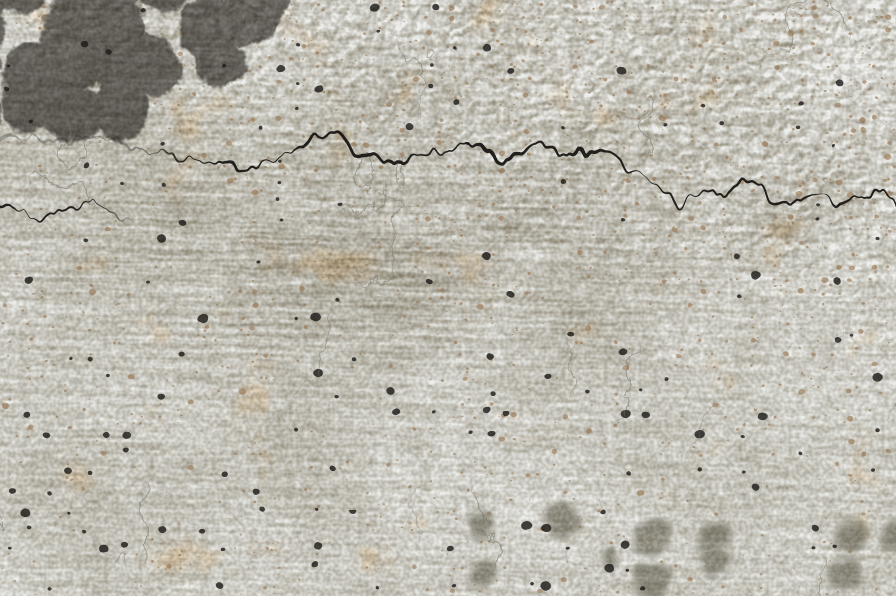
This texture is drawn by a Shadertoy shader. Its source:

```glsl
#define PALE vec3(0.87, 0.87, 0.85)
#define DUSTY vec3(0.62, 0.60, 0.54)
#define DAMP vec3(0.37, 0.36, 0.335)
#define MOSS vec3(0.45, 0.44, 0.38)
#define RUST vec3(0.58, 0.44, 0.29)
#define SOOT vec3(0.10, 0.09, 0.08)
#define BASE_TONE 0.79
#define BRUSH_CONTRAST 0.14
#define GRAIN_CONTRAST 0.17
#define CRACK_WIDTH 0.0026
#define BLOB_SCALE 13.0

vec2 hash2(vec2 p) {
    vec3 q = fract(p.xyx * vec3(0.1031, 0.1030, 0.0973));
    q += dot(q, q.yzx + 33.33);
    return fract((q.xx + q.yz) * q.zy);
}

float cornerDot(vec2 cell, vec2 offset) {
    float angle = 6.2832 * hash2(cell).x;
    return dot(vec2(cos(angle), sin(angle)), offset);
}

float gradientNoise(vec2 p) {
    vec2 i = floor(p), f = fract(p);
    vec2 u = f * f * f * (f * (f * 6.0 - 15.0) + 10.0);
    vec2 e = vec2(1.0, 0.0);
    return mix(mix(cornerDot(i, f), cornerDot(i + e, f - e), u.x),
               mix(cornerDot(i + e.yx, f - e.yx), cornerDot(i + 1.0, f - 1.0), u.x), u.y);
}

float fbm(vec2 p) {
    float sum = 0.0, amp = 1.0;
    for (int i = 0; i < 4; i++) {
        sum += amp * gradientNoise(p);
        p = p * 2.03 + 17.3;
        amp *= 0.55;
    }
    return sum;
}

// Jagged height of a crack along x
float crackHeight(float x, float seed) {
    float bend = 0.03 * exp(-pow((x - 0.55) / 0.06, 2.0)) - 0.075 * smoothstep(0.9, 1.25, x);
    return bend + 0.05 * fbm(vec2(x * 9.0, seed)) + 0.007 * gradientNoise(vec2(x * 85.0, seed));
}

float crack(vec2 p, float level, float seed, float width, float px) {
    float h = 0.002;
    float slope = (crackHeight(p.x + h, seed) - crackHeight(p.x - h, seed)) / (2.0 * h);
    float d = abs(p.y - level - crackHeight(p.x, seed)) / sqrt(1.0 + slope * slope);
    return clamp((width - d) / px + 0.5, 0.0, 1.0);
}

// Scattered small round pits, one per chosen cell
float specks(vec2 p, float scale, float density, float px) {
    vec2 q = p * scale, cell = floor(q);
    vec2 place = hash2(cell + scale), kind = hash2(cell + scale + 57.0);
    float radius = mix(0.08, 0.24, kind.y * kind.y);
    float d = length((fract(q) - mix(vec2(0.3), vec2(0.7), place)) * vec2(0.85, 1.0)) - radius;
    return step(kind.x, density) * (1.0 - smoothstep(-0.6, 0.6, d / (px * scale)));
}

// Blots: x is the merged damp patch at top left, y the loose spots at the bottom
vec2 blots(vec2 p) {
    vec2 q = p * BLOB_SCALE, mask = vec2(0.0);
    for (int k = 0; k < 9; k++) {
        vec2 cell = floor(q) + vec2(k % 3, k / 3) - 1.0;
        vec2 kind = hash2(cell + 91.0);
        vec2 centre = cell + 0.5 + 0.6 * (hash2(cell + 7.0) - 0.5);
        vec2 c = centre / BLOB_SCALE;
        float d = length(q - centre);
        float damp = step(c.x, 0.47) * step(0.76 + 0.2 * c.x, c.y) * step(kind.x, 0.95);
        float spot = step(0.78, c.x) * step(c.y, 0.07 + 0.13 * kind.y) * step(kind.x, 0.65);
        mask.x = max(mask.x, damp * (1.0 - smoothstep(-0.05, 0.05, d - mix(0.56, 0.76, kind.y))));
        mask.y = max(mask.y, spot * (1.0 - smoothstep(-0.17, 0.12, d - mix(0.2, 0.42, kind.y))));
    }
    return mask;
}

void mainImage(out vec4 fragColor, in vec2 fragCoord) {
    float px = 1.0 / iResolution.y;
    vec2 p = fragCoord * px;
    vec2 wobble = vec2(fbm(p * 22.0), fbm(p * 22.0 + 40.0));

    // Brushed rows, sand grain and raised crust
    vec2 rows = vec2(p.x, p.y + 0.025 * p.x + 0.002 * wobble.y);
    float brush = gradientNoise(rows * vec2(5.0, 115.0)) + 0.7 * gradientNoise(rows * vec2(14.0, 190.0));
    float grain = gradientNoise(p * 155.0) + 0.7 * gradientNoise(p * vec2(65.0, 85.0));
    vec2 bump = p * vec2(55.0, 75.0) + wobble;
    float relief = gradientNoise(bump) - gradientNoise(bump + vec2(-0.25, 0.35));
    float rough = smoothstep(0.45, 0.95, p.y + 0.3 * (p.x - 0.75));

    // Broad dirt and wear
    float cloud = fbm(p * 3.2 + 5.0);
    float dirt = exp(-dot((p - vec2(0.55, 0.58)) * vec2(1.7, 4.5), (p - vec2(0.55, 0.58)) * vec2(1.7, 4.5)));
    float tone = BASE_TONE - 0.085 * dirt + 0.07 * cloud + 0.035 * wobble.x;
    tone += BRUSH_CONTRAST * brush * (0.6 + 0.5 * dirt) + GRAIN_CONTRAST * grain * 0.8;
    tone += 0.2 * rough * relief;
    vec3 col = mix(DUSTY, PALE, clamp((tone - 0.62) / 0.25, -0.8, 1.25));

    // Ochre bloom and rusty pits
    float bloom = smoothstep(0.3, 0.85, fbm(p * 8.0 + 71.0));
    col = mix(col, col * vec3(1.0, 0.90, 0.76), 0.65 * bloom);
    vec2 pitted = p + 0.003 * wobble;
    float rustShare = clamp(0.07 + 0.13 * rough + 0.25 * bloom + 0.1 * cloud, 0.0, 0.5);
    float rust = max(specks(pitted, 48.0, rustShare, px), specks(pitted, 95.0, rustShare * 0.8, px));
    col = mix(col, RUST, 0.6 * rust);

    // Damp patch and mossy spots
    vec2 blot = blots(p + 0.012 * wobble);
    vec3 texture1 = vec3((tone - BASE_TONE) * 0.55);
    col = mix(col, DAMP + texture1 + 0.06 * rust * RUST, 0.95 * blot.x);
    col = mix(col, MOSS + texture1, blot.y * clamp(0.72 + 0.6 * grain, 0.2, 0.95));
    col = mix(col, SOOT, 0.8 * specks(pitted, 31.0, 0.07 + 0.05 * (1.0 - p.y), px));

    // Hairlines, then the open cracks
    float vein = fbm(p * vec2(5.0, 3.0) + 0.06 * wobble);
    float veinEdge = abs(vein) / max(length(vec2(dFdx(vein), dFdy(vein))), 0.0001);
    float hairline = (1.0 - smoothstep(0.2, 1.0, veinEdge)) * smoothstep(0.1, 0.4, gradientNoise(p * 4.0 + 31.0));
    col = mix(col, DUSTY * 0.75, 0.5 * hairline);
    float width = CRACK_WIDTH * (0.7 + 1.1 * gradientNoise(vec2(p.x * 24.0, 3.5)));
    float mainCrack = crack(p, 0.745, 8.37, width, px) * mix(0.3, 1.0, smoothstep(0.2, 0.33, p.x));
    float sideCrack = crack(p, 0.65, 21.6, width * 0.7, px) * (1.0 - smoothstep(0.15, 0.24, p.x));
    col = mix(col, SOOT, 0.95 * max(mainCrack, sideCrack));

    fragColor = vec4(clamp(col, 0.0, 1.0), 1.0);
}
```
